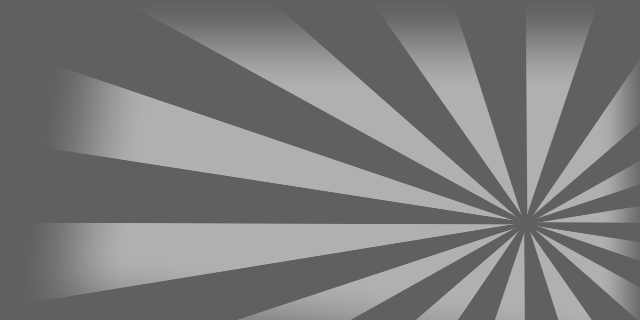
Give the GLSL for this background, as a WebGL 2 fragment shader.

```glsl
#version 300 es
precision highp float;
// Grey sunburst: flattened rays around an off-centre hub, fading at the borders.

#define HUB vec2(1.643, 0.302)   // ray origin, in canvas heights
#define FLATTEN 0.695            // vertical squash of the ray fan
#define RAYS 14.0                // number of light rays
#define HUB_GAP 0.005            // dark rim that closes the rays near the hub
#define SPREAD 0.005             // extra half angle of each light ray
#define DARK vec3(0.376)
#define LIGHT vec3(0.690)

uniform vec2 u_resolution;
out vec4 fragColor;

// Signed distance to the ray edges, positive inside a light ray.
float rayDistance(vec2 p) {
    vec2 q = (p - HUB) / vec2(1.0, FLATTEN);
    float angle = atan(q.y, q.x);
    float wave = clamp(sin(RAYS * angle), -1.0, 1.0);
    float toEdge = asin(wave) / RAYS;   // angle to the nearest ray edge
    return length(q) * (toEdge + SPREAD) - HUB_GAP;
}

// Soft falloff of the light towards the four borders.
float borderFade(vec2 p, float width) {
    float left = smoothstep(0.10, 0.45, p.x - 0.15 * (p.y - 0.5));
    float right = smoothstep(-0.04, 0.13, width - p.x);
    float top = smoothstep(-0.01, 0.29, 1.0 - p.y);
    float bottom = smoothstep(-0.16, 0.16, p.y + 0.12 * (p.x - 0.8));
    return left * right * top * bottom;
}

void main() {
    // Canvas heights, with the width fixed at two units
    vec2 p = gl_FragCoord.xy / u_resolution * vec2(2.0, 1.0);
    float pixel = 1.0 / u_resolution.y;

    float ray = smoothstep(-0.7 * pixel, 0.7 * pixel, rayDistance(p));
    vec3 color = mix(DARK, LIGHT, ray * borderFade(p, 2.0));
    fragColor = vec4(color, 1.0);
}
```
